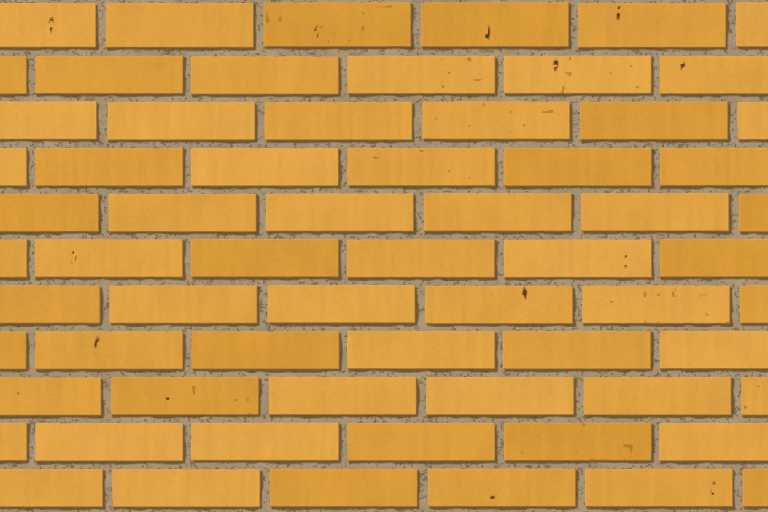
A Shadertoy shader for this texture:

```glsl
// Wall of ochre bricks in running bond with rough grey-tan mortar, lit from the upper left.

// Layout, in units of the canvas height; y runs downward from the top
const float ASPECT = 1.5;
const float ROW_PITCH = 0.0896;
const float FIRST_BED = 0.1017;          // centre of the joint below the taller top course
const float TOP_CENTRE = 0.0490;
const float TOP_HALF_HEIGHT = 0.0435;
const vec2 BRICK_HALF = vec2(0.1445, 0.0372);
const float EVEN_PITCH = 0.3078;
const float ODD_PITCH = 0.3050;
const float EVEN_START = 0.1970;
const float ODD_START = 0.0605;
const float EVEN_DRIFT = 0.00135;        // sideways creep per course
const float JITTER = 0.0018;
const float CORNER = 0.0025;
const float EDGE_WOBBLE = 0.0022;
const float RIM = 0.0030;
const vec2 SHADOW_SHIFT = vec2(0.0036, 0.0042);
const float STAIN_CHANCE = 0.17;

const vec3 BRICK_DARK = vec3(0.825, 0.580, 0.200);
const vec3 BRICK_LIGHT = vec3(0.900, 0.660, 0.300);
const vec3 RIM_SHADE = vec3(0.540, 0.370, 0.140);
const vec3 RIM_GLOW = vec3(0.930, 0.710, 0.370);
const vec3 MORTAR = vec3(0.650, 0.570, 0.450);
const vec3 MORTAR_PIT = vec3(0.490, 0.415, 0.310);
const vec3 SHADOW = vec3(0.380, 0.285, 0.165);
const vec3 STAIN = vec3(0.260, 0.160, 0.070);

float hash(vec2 p) {
    vec3 a = fract(vec3(p.xyx) * 0.1031);
    a += dot(a, a.yzx + 33.33);
    return fract((a.x + a.y) * a.z);
}

float noise(vec2 p) {
    vec2 i = floor(p), f = fract(p);
    f = f * f * (3.0 - 2.0 * f);
    return mix(mix(hash(i), hash(i + vec2(1, 0)), f.x),
               mix(hash(i + vec2(0, 1)), hash(i + vec2(1, 1)), f.x), f.y);
}

float fbm(vec2 p) {
    float sum = 0.0, gain = 0.5;
    for (int i = 0; i < 4; i++) {
        sum += gain * noise(p);
        p = p * 2.03 + 17.1;
        gain *= 0.5;
    }
    return sum / 0.9375;
}

float roundBox(vec2 p, vec2 halfSize) {
    vec2 d = abs(p) - halfSize + CORNER;
    return length(max(d, 0.0)) + min(max(d.x, d.y), 0.0) - CORNER;
}

vec3 mortarColour(vec2 p) {
    float grain = 0.6 * noise(p * 190.0) + 0.4 * noise(p * 390.0);
    vec3 c = mix(MORTAR, MORTAR_PIT, smoothstep(0.52, 0.85, grain));
    return c * (0.94 + 0.14 * fbm(p * 30.0));
}

vec3 brickColour(vec2 p, vec2 q, vec2 halfSize, vec2 id) {
    float tone = 0.15 + 0.75 * hash(id + 40.0);
    vec3 c = mix(BRICK_DARK, BRICK_LIGHT, tone);

    // Clay mottling, faint vertical streaks and fine grain
    c *= 1.0 + 0.05 * (fbm(p * 14.0 + id * 3.7) - 0.5);
    c *= 1.0 + 0.035 * (noise(vec2(p.x * 95.0, p.y * 9.0) + id) - 0.5);
    c *= 1.0 + 0.035 * (noise(p * 300.0) - 0.5);

    // Lit upper and left arrises, shaded lower and right ones
    vec2 nearEdge = halfSize - q, farEdge = halfSize + q;
    float glow = 1.0 - smoothstep(0.0, RIM, min(farEdge.x, farEdge.y));
    float shade = 1.0 - smoothstep(0.0, RIM, min(nearEdge.x, nearEdge.y));
    c = mix(c, RIM_GLOW, 0.35 * glow);
    c = mix(c, RIM_SHADE, 0.80 * shade);

    // Small pits, and on a few bricks a ragged dark scuff
    float pit = smoothstep(0.90, 0.97, noise(p * 75.0 + id * 5.3)) * step(0.75, hash(id + 71.0));
    c = mix(c, RIM_SHADE, 0.45 * pit);
    vec2 spot = (vec2(hash(id + 11.0), hash(id + 23.0)) * 1.5 - 0.75) * halfSize;
    vec2 s = (q - spot) / vec2(0.007, 0.022);
    s.x += 0.4 * s.y;
    float scuff = (1.0 - smoothstep(0.2, 1.0, length(s))) * smoothstep(0.50, 0.68, noise(p * 140.0));
    return mix(c, STAIN, 0.85 * scuff * step(hash(id + 57.0), STAIN_CHANCE));
}

void mainImage(out vec4 fragColor, in vec2 fragCoord) {
    vec2 uv = fragCoord / iResolution.xy;
    vec2 p = vec2(uv.x * ASPECT, 1.0 - uv.y);
    float pixel = 1.0 / iResolution.y;

    // Course and brick containing this point
    float row = max(floor((p.y - FIRST_BED) / ROW_PITCH) + 1.0, 0.0);
    bool isTop = row < 0.5, isEven = mod(row, 2.0) < 0.5;
    float pitch = isEven ? EVEN_PITCH : ODD_PITCH;
    float start = isEven ? EVEN_START + EVEN_DRIFT * row : ODD_START;
    vec2 id = vec2(floor((p.x - start) / pitch) + 2.0, row);
    vec2 centre = vec2(start + (id.x - 1.5) * pitch,
                       isTop ? TOP_CENTRE : FIRST_BED + (row - 0.5) * ROW_PITCH);
    centre += JITTER * (vec2(hash(id + 3.0), hash(id + 9.0)) - 0.5);
    vec2 halfSize = vec2(BRICK_HALF.x, isTop ? TOP_HALF_HEIGHT : BRICK_HALF.y);
    vec2 q = p - centre;

    // Mortar, dropped shadow, then the brick face
    float wobble = EDGE_WOBBLE * (noise(p * 55.0) - 0.5);
    float faceDist = roundBox(q, halfSize) + 0.5 * wobble;
    float shadowDist = roundBox(q - SHADOW_SHIFT, halfSize) + 2.0 * wobble;
    vec3 colour = mortarColour(p);
    colour = mix(colour, SHADOW, 0.78 * (1.0 - smoothstep(-0.0015, 0.0015 + pixel, shadowDist)));
    float cover = 1.0 - smoothstep(-0.6 * pixel, 0.6 * pixel, faceDist);
    colour = mix(colour, brickColour(p, q, halfSize, id), cover);

    fragColor = vec4(colour, 1.0);
}
```
